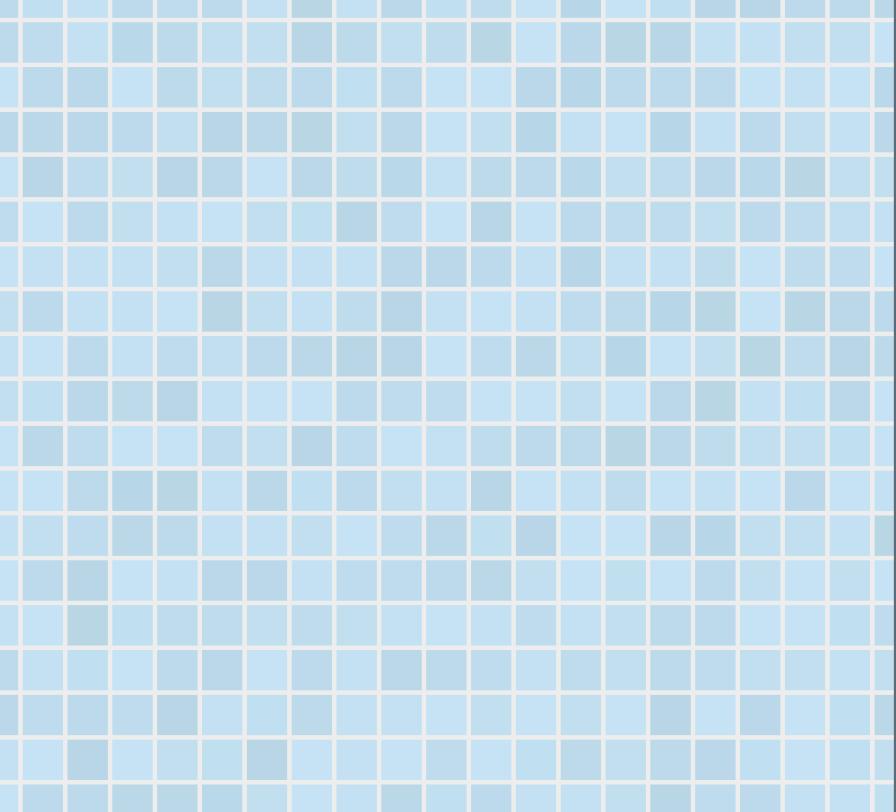
Reproduce this pattern procedurally as a WebGL 1 fragment shader.

```glsl
precision highp float;
// Pale blue mosaic: square tiles on a regular grid with off-white grout.
// Each tile takes one of several close shades from a hash of its cell;
// grout is the distance to the nearest grid line, smoothed over a pixel.

uniform vec2 u_resolution;

// Lengths are in canvas widths, grout width is in tile pitches.
#define TILE_PITCH 0.05004
#define GRID_ORIGIN vec2(0.0228, 0.0332)
#define GROUT_WIDTH 0.1
#define SHADE_STEPS 7.0
#define LIGHT_TILE vec3(0.772, 0.890, 0.957)
#define DARK_TILE vec3(0.722, 0.839, 0.902)
#define GROUT_COLOR vec3(0.930, 0.930, 0.930)
#define EDGE_COLOR vec3(0.36, 0.42, 0.46)
#define EDGE_WIDTH 0.0024
#define TINT_AMOUNT 0.008

float hash(vec2 cell) {
  vec3 p = fract(cell.xyx * vec3(0.1031, 0.1030, 0.0973));
  p += dot(p, p.yzx + 33.33);
  return fract((p.x + p.y) * p.z);
}

vec3 tileColor(vec2 cell) {
  // The power makes light tiles more common than dark ones.
  float level = pow(hash(cell + 47.0), 1.25);
  float shade = floor(level * SHADE_STEPS) / (SHADE_STEPS - 1.0);
  float tint = (hash(cell + 113.0) - 0.5) * TINT_AMOUNT * shade;
  return mix(LIGHT_TILE, DARK_TILE, shade) + vec3(tint, 0.0, -tint);
}

void main() {
  vec2 position = gl_FragCoord.xy / u_resolution.x;
  vec2 grid = (position - GRID_ORIGIN) / TILE_PITCH;
  float pixel = 1.0 / (u_resolution.x * TILE_PITCH);

  // Grout along both axes
  vec2 lineDistance = 0.5 - abs(fract(grid) - 0.5);
  float nearest = min(lineDistance.x, lineDistance.y);
  float halfWidth = 0.5 * GROUT_WIDTH;
  float grout = 1.0 - smoothstep(halfWidth - 0.6 * pixel,
                                 halfWidth + 0.6 * pixel, nearest);
  vec3 color = mix(tileColor(floor(grid)), GROUT_COLOR, grout);

  // Thin dark border on the right side
  float edge = clamp((position.x - 1.0 + EDGE_WIDTH) * u_resolution.x + 0.5,
                     0.0, 1.0);
  gl_FragColor = vec4(mix(color, EDGE_COLOR, edge), 1.0);
}
```
